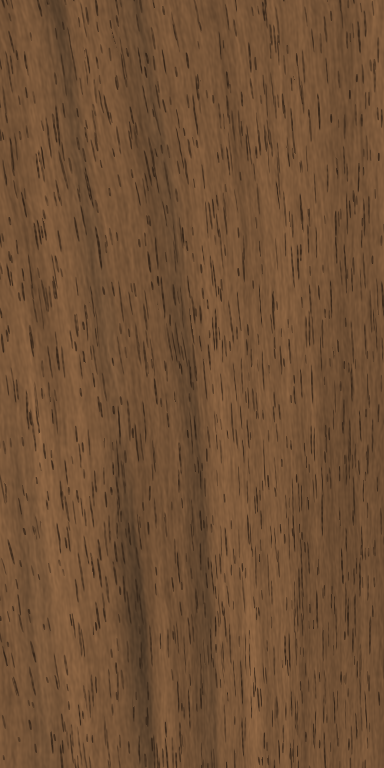
A Shadertoy shader for this texture:

```glsl
#define LIGHT_WOOD vec3(0.575, 0.412, 0.272)
#define DARK_WOOD vec3(0.265, 0.188, 0.122)
#define PORE_COLOUR vec3(0.175, 0.122, 0.080)
#define PORE_CELL vec2(0.026, 0.150)
#define PORE_HALF_WIDTH 0.0025
#define PORE_SHARE 0.52
#define PORE_LAYERS 4
#define STREAK_CONTRAST 0.30
#define FIBRE_CONTRAST 0.24
#define BAND_DEPTH 0.33

vec2 hash2(vec2 p) {
    vec3 q = fract(p.xyx * vec3(0.1031, 0.1030, 0.0973));
    q += dot(q, q.yzx + 33.33);
    return fract((q.xx + q.yz) * q.zy);
}

float cornerSlope(vec2 cell, vec2 offset) {
    return dot(hash2(cell) * 2.0 - 1.0, offset);
}

// Gradient noise, roughly -0.6 to 0.6
float noise(vec2 p) {
    vec2 i = floor(p), f = p - i;
    vec2 w = f * f * f * (f * (f * 6.0 - 15.0) + 10.0);
    vec2 e = vec2(1.0, 0.0);
    return mix(mix(cornerSlope(i, f), cornerSlope(i + e, f - e), w.x),
               mix(cornerSlope(i + e.yx, f - e.yx), cornerSlope(i + 1.0, f - 1.0), w.x), w.y);
}

// Straightens the leaning grain so that fibres run along y
vec2 grainSpace(vec2 p) {
    float down = 2.0 - p.y;
    float lean = 0.19 * down - 0.0325 * down * down;
    float follow = 1.0 - 0.9 * smoothstep(0.35, 1.1, p.x);
    float wander = 0.014 * noise(vec2(p.x * 3.0, p.y * 2.5))
                 + 0.004 * noise(vec2(p.x * 12.0, p.y * 9.0) + 40.0);
    return vec2(p.x - lean * follow + wander, p.y);
}

float darkBand(float across, float centre, float leftWidth, float rightWidth) {
    float d = across - centre;
    d /= d < 0.0 ? leftWidth : rightWidth;
    return exp(-d * d);
}

// Tone of the wood between the pores: 0 dark, 1 light
float woodTone(vec2 p, vec2 g) {
    float broad = noise(vec2(g.x * 5.0, g.y * 0.7) + 11.0);
    float streaks = noise(vec2(g.x * 17.0, g.y * 0.9) + 23.0)
                  + 0.6 * noise(vec2(g.x * 46.0, g.y * 1.6) + 5.0);
    float fibres = noise(vec2(g.x * 120.0, g.y * 14.0) + 71.0)
                 + 0.7 * noise(vec2(g.x * 150.0, g.y * 55.0) + 90.0);
    float ripple = noise(vec2(p.x * 7.0, p.y * 38.0) + 60.0) * (1.0 - smoothstep(0.0, 0.5, p.x));
    float tone = 0.68 + 0.26 * broad + STREAK_CONTRAST * streaks
               + FIBRE_CONTRAST * fibres + 0.06 * ripple;
    return tone - 0.06 * smoothstep(0.6, 1.0, p.x);
}

// Heartwood bands that fade in and out along the grain
float bandShade(vec2 g) {
    float edge = g.x + 0.012 * noise(vec2(g.x * 30.0, g.y * 3.0));
    float shade = darkBand(edge, 0.145, 0.045, 0.018)
                + 0.8 * darkBand(edge, 0.355, 0.050, 0.022)
                + 0.6 * darkBand(edge, -0.135, 0.035, 0.050) * (1.0 - smoothstep(0.5, 1.1, g.y));
    return shade * (0.85 + 0.8 * noise(vec2(g.x * 9.0, g.y * 1.7) + 31.0));
}

// One layer of tapered dashes, one per cell of staggered columns
float poreLayer(vec2 p, vec2 g, float layer) {
    vec2 q = g / PORE_CELL + vec2(layer * 0.37, 0.0);
    float column = floor(q.x);
    q.y += 19.0 * hash2(vec2(column + 50.0, layer * 17.0)).x;
    vec2 cell = floor(q);
    vec2 shape = hash2(cell + layer * 131.0 + 200.0);
    vec2 place = hash2(cell + layer * 71.0 + 400.0);

    float cornerTilt = (1.0 - smoothstep(0.0, 0.3, p.x)) * (1.0 - smoothstep(0.5, 1.0, p.y));
    float halfLength = mix(0.012, 0.062, shape.x * shape.x) * (1.0 - 0.4 * cornerTilt);
    float slack = 0.5 - halfLength / PORE_CELL.y;
    vec2 centre = vec2(0.3 + 0.4 * place.x, 0.5 + slack * (place.y * 2.0 - 1.0));
    vec2 d = (q - cell - centre) * PORE_CELL;
    d.x += d.y * ((place.y - 0.5) * 0.08 + 0.14 * cornerTilt);
    d.x += 0.0015 * noise(vec2(g.y * 50.0, cell.x * 3.7));

    float along = abs(d.y) / halfLength;
    float width = PORE_HALF_WIDTH * mix(0.55, 1.15, shape.y) * sqrt(max(1.0 - along * along, 0.0));
    float pixel = 1.0 / iResolution.x;
    float ink = 1.0 - smoothstep(width - 0.6 * pixel, width + 0.8 * pixel, abs(d.x));
    ink *= 1.0 - smoothstep(0.8, 1.0, along);
    ink *= clamp(0.85 + 0.9 * noise(vec2(cell.x * 5.3, g.y * 75.0)), 0.3, 1.0);

    float crowding = PORE_SHARE + 0.5 * noise(vec2(g.x * 7.0, g.y * 2.0) + 15.0);
    float present = step(hash2(cell + layer * 29.0 + 600.0).x, crowding);
    return ink * present * mix(0.5, 1.0, place.x);
}

void mainImage(out vec4 fragColor, in vec2 fragCoord) {
    vec2 p = fragCoord / iResolution.x;
    vec2 g = grainSpace(p);

    // Wood body, slightly greyer inside the dark bands
    float shade = bandShade(g);
    float tone = woodTone(p, g) - BAND_DEPTH * shade;
    vec3 colour = mix(DARK_WOOD, LIGHT_WOOD, clamp(tone, 0.0, 1.1));
    colour += shade * vec3(-0.012, 0.0, 0.006);

    // Open pores
    float pores = 0.0;
    for (int i = 0; i < PORE_LAYERS; i++) {
        pores = max(pores, poreLayer(p, g, float(i)));
    }
    colour = mix(colour, PORE_COLOUR, 0.9 * pores);

    fragColor = vec4(colour, 1.0);
}
```
